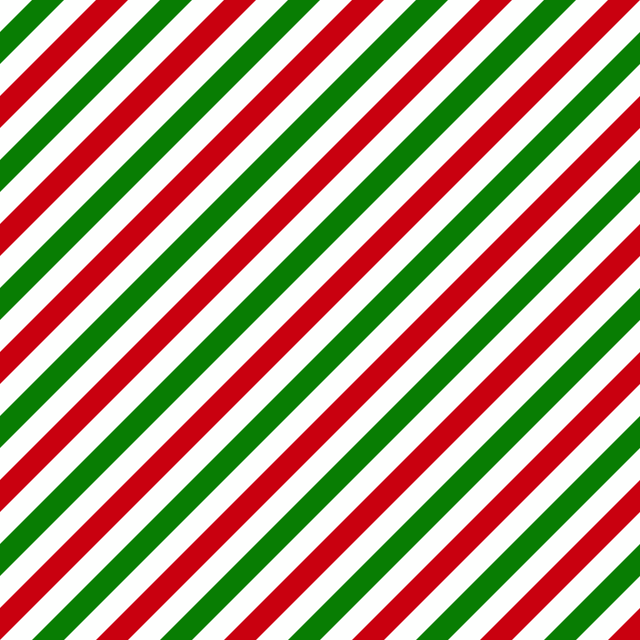
Write a Shadertoy shader that draws this pattern.

```glsl
const float REPEATS = 5.0;          // stripe pairs across and down
const float HALF_WIDTH = 0.125;     // half a stripe, as a share of one repeat
const float GREEN_CENTRE = 0.375;   // stripe positions within one repeat
const float RED_CENTRE = 0.875;
const float EDGE_PIXELS = 1.0;      // width of the smoothed edge

const vec3 WHITE = vec3(0.997, 1.0, 0.995);
const vec3 GREEN = vec3(0.03, 0.49, 0.01);
const vec3 RED = vec3(0.79, 0.0, 0.06);

// Coverage of a stripe that recurs once per unit of phase
float stripe(float phase, float centre, float blur) {
    float fromCentre = abs(fract(phase - centre + 0.5) - 0.5);
    return 1.0 - smoothstep(-blur, blur, fromCentre - HALF_WIDTH);
}

void mainImage(out vec4 fragColor, in vec2 fragCoord) {
    vec2 uv = fragCoord / iResolution.xy;

    // Diagonal phase: whole repeats along both axes keep it seamless
    float phase = REPEATS * (uv.x - uv.y);
    float blur = 0.5 * EDGE_PIXELS * REPEATS * length(1.0 / iResolution.xy);

    // Alternating stripes over the ground
    vec3 colour = WHITE;
    colour = mix(colour, GREEN, stripe(phase, GREEN_CENTRE, blur));
    colour = mix(colour, RED, stripe(phase, RED_CENTRE, blur));

    fragColor = vec4(colour, 1.0);
}
```
